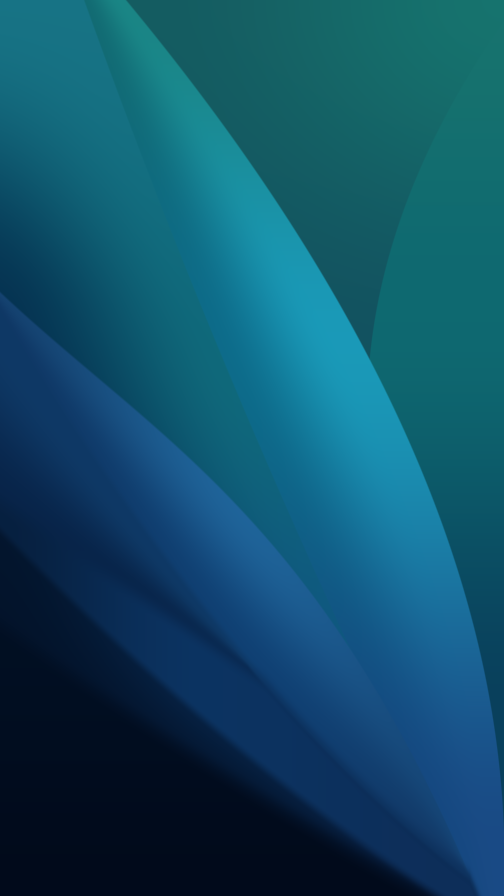
This background is drawn by a Shadertoy shader. Its source:

```glsl
// Overlapping leaf blades fanning out from the lower right corner, teal to navy.
// Each blade is bounded by a cubic curve, shaded by ramps along and across it,
// and painted back to front with a soft-edged coverage mask.

// Boundary curves as cubic coefficients, in canvas fractions measured from the top.
// Upright curves give x from depth; sloping curves give depth from x.
const vec4 OUTER_EDGE = vec4(0.250, 1.473, -0.630, -0.093);
const vec4 OUTER_FOLD = vec4(0.167, 0.635, 0.130, 0.0);
const vec4 RIGHT_EDGE = vec4(1.030, -1.311, 1.425, 0.0);
const vec4 BLUE_EDGE  = vec4(0.326, 0.529, -0.283, 0.499);
const vec4 BLUE_FOLD  = vec4(0.345, 0.930, -0.270, 0.0);
const vec4 NAVY_FOLD  = vec4(0.560, 0.380, 0.0, 0.0);
const vec4 NAVY_EDGE  = vec4(0.592, 0.565, -0.110, 0.0);
const vec4 NIGHT_EDGE = vec4(0.697, 0.400, -0.050, 0.0);
const float RIGHT_TURN = 0.46;   // depth where the right blade stops curving

// Edge softness, in canvas fractions
const float CRISP = 0.001;
const float FOLD_BLUR = 0.008;
const float DEEP_BLUR = 0.016;

// Shadow tones
const vec3 TEAL_SHADE  = vec3(0.020, 0.200, 0.320);
const vec3 NAVY_SHADE  = vec3(0.030, 0.140, 0.285);
const vec3 NIGHT_SHADE = vec3(0.010, 0.070, 0.160);

float curve(vec4 k, float t) {
    return k.x + t * (k.y + t * (k.z + t * k.w));
}

// Mask of the side where d is positive
float cover(float d, float blur) {
    float w = max(blur, 0.75 * fwidth(d));
    return smoothstep(-w, w, d);
}

// Three-colour ramp from 0 through middle to end
vec3 ramp(vec3 a, vec3 b, vec3 c, float middle, float end, float t) {
    return mix(mix(a, b, smoothstep(0.0, middle, t)), c, smoothstep(middle, end, t));
}

// Position between two boundaries, 0 to 1
float between(float a, float b, float t) {
    return clamp((t - a) / max(b - a, 0.01), 0.0, 1.0);
}

void mainImage(out vec4 fragColor, in vec2 fragCoord) {
    vec2 uv = fragCoord / iResolution.xy;
    float x = uv.x;
    float depth = 1.0 - uv.y;

    float outerEdge = curve(OUTER_EDGE, depth);
    float outerFold = curve(OUTER_FOLD, depth);
    float rightEdge = curve(RIGHT_EDGE, min(depth, RIGHT_TURN));
    float blueEdge = curve(BLUE_EDGE, x);
    float blueFold = max(curve(BLUE_FOLD, x), blueEdge);
    float navyFold = max(curve(NAVY_FOLD, x), blueFold);
    float navyEdge = max(curve(NAVY_EDGE, x), blueFold);
    float nightEdge = max(curve(NIGHT_EDGE, x), navyEdge);

    // Green backdrop
    vec3 col = mix(vec3(0.080, 0.360, 0.380), vec3(0.085, 0.450, 0.430), smoothstep(0.3, 1.0, x));
    col = mix(col, vec3(0.070, 0.310, 0.370), 0.9 * smoothstep(0.0, 0.4, depth));

    // Right blade
    vec3 right = ramp(vec3(0.090, 0.450, 0.430), vec3(0.055, 0.410, 0.440),
                      vec3(0.035, 0.250, 0.360), 0.35, 0.8, depth);
    col = mix(col, right, cover(x - rightEdge, CRISP));

    // Large blade: bright toward its outer edge, deeper toward the fold
    vec3 lit = ramp(vec3(0.100, 0.520, 0.520), vec3(0.100, 0.600, 0.720),
                    vec3(0.100, 0.290, 0.520), 0.38, 0.95, depth);
    vec3 deep = ramp(vec3(0.070, 0.420, 0.450), vec3(0.050, 0.420, 0.540),
                     vec3(0.080, 0.280, 0.500), 0.4, 0.9, depth);
    vec3 blade = mix(deep, lit, smoothstep(0.0, 0.8, between(outerFold, outerEdge, x)));
    col = mix(col, blade, cover(outerEdge - x, CRISP));

    // Left panel, sinking into shadow away from the fold
    vec3 panel = ramp(vec3(0.090, 0.450, 0.520), vec3(0.060, 0.410, 0.480),
                      vec3(0.060, 0.340, 0.500), 0.4, 0.75, depth);
    float sink = smoothstep(0.0, 0.4, outerFold - x) * smoothstep(0.0, 0.35, depth);
    panel = mix(panel, TEAL_SHADE, sink);
    col = mix(col, panel, cover(outerFold - x, 2.0 * CRISP));

    // Blue blade
    lit = ramp(vec3(0.080, 0.260, 0.440), vec3(0.120, 0.390, 0.600),
               vec3(0.080, 0.260, 0.450), 0.48, 0.95, x);
    deep = ramp(vec3(0.060, 0.220, 0.400), vec3(0.060, 0.250, 0.450),
                vec3(0.070, 0.220, 0.400), 0.5, 0.95, x);
    blade = mix(lit, deep, smoothstep(0.0, 1.0, between(blueEdge, blueFold, depth)));
    col = mix(col, blade, cover(depth - blueEdge, 2.0 * CRISP));

    // Navy underside, then the lower blade in front of it
    vec3 under = mix(vec3(0.055, 0.220, 0.395), NAVY_SHADE,
                     smoothstep(0.2, 1.0, between(blueFold, navyFold, depth)));
    col = mix(col, under, cover(depth - blueFold, FOLD_BLUR));
    vec3 lower = ramp(vec3(0.025, 0.125, 0.250), vec3(0.045, 0.200, 0.380),
                      vec3(0.050, 0.180, 0.350), 0.4, 0.9, x);
    col = mix(col, lower, cover(depth - navyFold, DEEP_BLUR));

    // Dark blade and the night below it
    vec3 dark = ramp(vec3(0.012, 0.085, 0.180), vec3(0.025, 0.130, 0.260),
                     vec3(0.030, 0.120, 0.250), 0.4, 0.9, x);
    dark = mix(dark, NIGHT_SHADE, 0.7 * between(navyEdge, nightEdge, depth));
    col = mix(col, dark, cover(depth - navyEdge, FOLD_BLUR));
    vec3 night = mix(vec3(0.005, 0.058, 0.135), vec3(0.005, 0.040, 0.105),
                     smoothstep(0.7, 1.0, depth));
    col = mix(col, night, cover(depth - nightEdge, DEEP_BLUR));

    fragColor = vec4(col, 1.0);
}
```
